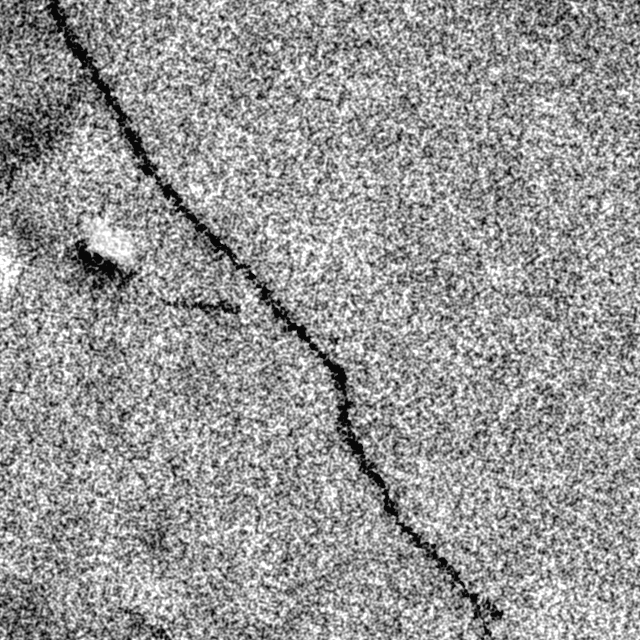
Write a Shadertoy shader that draws this texture.

```glsl
// Rough grey stone split by one long diagonal crack, with a pitted upper left side.
// Soft elliptical patches set the broad light, layered gradient noise gives the grain,
// and fissures are thin cores inside speckled margins, along noise-warped segments.

const float BASE_TONE = 0.612;
const float GRAIN_SCALE = 106.0;
const float GRAIN_MID = 0.27;
const float GRAIN_COARSE = 0.54;
const float GRAIN_FINE = 0.57;
const float MOTTLE = 0.15;
const float CORE_DEPTH = 0.44;
const float CORE_WIDTH = 0.0052;
const float MARGIN_DEPTH = 0.27;
const float MARGIN_WIDTH = 0.0125;
const float CRACK_FRAY = 0.0045;
const float DARKEST = 0.03;

const int CRACK_POINTS = 21;
const vec2 CRACK[CRACK_POINTS] = vec2[](
    vec2(.081, 1.01), vec2(.098, .954), vec2(.130, .911), vec2(.169, .854),
    vec2(.208, .785), vec2(.221, .750), vec2(.267, .694), vec2(.313, .642),
    vec2(.384, .581), vec2(.443, .505), vec2(.501, .447), vec2(.527, .418),
    vec2(.540, .382), vec2(.536, .342), vec2(.560, .290), vec2(.599, .238),
    vec2(.618, .186), vec2(.664, .147), vec2(.710, .102), vec2(.748, .045),
    vec2(.765, -.01));

vec2 gradientAt(ivec2 cell) {
    uint h = uint(cell.x) * 1597334677u ^ uint(cell.y) * 3812015801u;
    h = (h ^ (h >> 16)) * 2146121005u;
    h = (h ^ (h >> 15)) * 2221713035u;
    h ^= h >> 16;
    float angle = float(h & 65535u) / 65536.0 * 6.28319;
    return vec2(cos(angle), sin(angle));
}

float gradientNoise(vec2 p) {
    ivec2 i = ivec2(floor(p));
    vec2 f = fract(p);
    vec2 u = f * f * f * (f * (f * 6.0 - 15.0) + 10.0);
    float a = dot(gradientAt(i), f);
    float b = dot(gradientAt(i + ivec2(1, 0)), f - vec2(1, 0));
    float c = dot(gradientAt(i + ivec2(0, 1)), f - vec2(0, 1));
    float d = dot(gradientAt(i + ivec2(1, 1)), f - vec2(1, 1));
    return mix(mix(a, b, u.x), mix(c, d, u.x), u.y);
}

vec2 warp(vec2 p) {
    return vec2(gradientNoise(p), gradientNoise(p + 77.0));
}

mat2 rotation(float angle) {
    float c = cos(angle), s = sin(angle);
    return mat2(c, -s, s, c);
}

float segmentDistance(vec2 p, vec2 a, vec2 b) {
    vec2 pa = p - a, ba = b - a;
    return length(pa - ba * clamp(dot(pa, ba) / dot(ba, ba), 0.0, 1.0));
}

// Soft ellipse, its long axis turned by angle.
float patchAt(vec2 p, vec2 center, vec2 radii, float angle) {
    vec2 q = rotation(angle) * (p - center) / radii;
    return exp(-dot(q, q));
}

float stroke(float d, float width) {
    return 1.0 - smoothstep(0.0, width * 1.9, d);
}

// Broad light and shade over the slab.
float relief(vec2 p) {
    float v = 0.0;
    // dark hollow in the upper left
    v -= 0.25 * patchAt(p, vec2(.02, .97), vec2(.10, .07), 0.0);
    v -= 0.25 * patchAt(p, vec2(.055, .80), vec2(.085, .045), 0.8);
    v -= 0.16 * patchAt(p, vec2(.00, .76), vec2(.04, .06), 0.0);
    v += 0.15 * patchAt(p, vec2(.11, .745), vec2(.09, .025), 0.15);
    // pebble shadow and its neighbours
    v -= 0.36 * patchAt(p, vec2(.143, .575), vec2(.062, .034), -0.5);
    v -= 0.22 * patchAt(p, vec2(.050, .635), vec2(.040, .030), -0.6);
    v += 0.38 * patchAt(p, vec2(.005, .580), vec2(.022, .038), 0.0);
    // lower left
    v -= 0.18 * patchAt(p, vec2(.250, .145), vec2(.050, .025), -0.5);
    v += 0.15 * patchAt(p, vec2(.240, .090), vec2(.040, .050), 0.0);
    v -= 0.20 * patchAt(p, vec2(.040, .030), vec2(.075, .060), -0.6);
    // beside the crack and along the right
    v += 0.17 * patchAt(p, vec2(.497, .400), vec2(.030, .035), 0.0);
    v += 0.07 * patchAt(p, vec2(.450, .660), vec2(.220, .080), -0.8);
    v += 0.12 * patchAt(p, vec2(.880, .030), vec2(.120, .060), 0.2);
    v += 0.09 * patchAt(p, vec2(.690, .220), vec2(.080, .050), -0.7);
    v -= 0.11 * patchAt(p, vec2(.930, .980), vec2(.280, .090), -0.3);
    return v;
}

void mainImage(out vec4 fragColor, in vec2 fragCoord) {
    vec2 p = fragCoord / iResolution.xy;
    float mid = gradientNoise(rotation(1.1) * p * GRAIN_SCALE * 0.52 + 11.3);
    float coarse = gradientNoise(rotation(-0.35) * p * GRAIN_SCALE);
    float fine = gradientNoise(rotation(0.6) * p * GRAIN_SCALE * 1.85 + 31.7);
    float grain = GRAIN_MID * mid + GRAIN_COARSE * coarse + GRAIN_FINE * fine;
    float mottle = gradientNoise(p * 13.0 + 5.3) + 0.9 * gradientNoise(p * 34.0 + 19.1);
    float tone = BASE_TONE + relief(p) + MOTTLE * mottle;

    // Ragged coordinates for the fissures
    vec2 ragged = p + 0.009 * warp(p * 42.0) + 0.005 * warp(p * 95.0 + 8.0);
    float fray = CRACK_FRAY * (mid + coarse + fine);

    // Shadowed edge, then the pale pebble above it
    float pebbleEdge = segmentDistance(ragged, vec2(.122, .610), vec2(.198, .568)) + fray;
    tone -= 0.42 * stroke(pebbleEdge, 0.010);
    vec2 q = rotation(-0.72) * (ragged - vec2(.172, .622)) / vec2(.050, .026);
    float pebble = 1.0 - smoothstep(0.6, 1.2, length(q));
    tone = mix(tone, 0.89, pebble);
    grain *= 1.0 - 0.45 * pebble;

    // Minor fissures
    float rim = min(segmentDistance(ragged, vec2(.128, .880), vec2(.085, .790)),
                    segmentDistance(ragged, vec2(.085, .790), vec2(.000, .718)));
    tone -= 0.20 * stroke(rim + fray, 0.012);
    float sideCrack = segmentDistance(ragged, vec2(.255, .528), vec2(.370, .518)) + fray * 0.4;
    tone -= 0.46 * stroke(sideCrack, 0.0042);
    float lowCrack = segmentDistance(ragged, vec2(.195, .045), vec2(.265, .005)) + fray;
    tone -= 0.26 * stroke(lowCrack, 0.007);

    // Main crack with two short spurs, fading toward its ends
    float d = 1.0;
    for (int i = 0; i < CRACK_POINTS - 1; i++)
        d = min(d, segmentDistance(ragged, CRACK[i], CRACK[i + 1]));
    d = min(d, segmentDistance(ragged, vec2(.735, .070), vec2(.782, .038)));
    float spur = segmentDistance(ragged, vec2(.520, .468), vec2(.530, .420));
    float width = CORE_WIDTH * (1.0 + 0.8 * gradientNoise(p * 17.0 + 3.0));
    width += 0.003 * patchAt(p, vec2(.535, .390), vec2(.05, .07), 0.0);
    float fade = mix(0.72, 1.0, smoothstep(0.06, 0.24, p.y) * smoothstep(1.02, 0.90, p.y));
    fade *= 1.0 + 0.7 * gradientNoise(p * 25.0 + 41.0);
    float margin = exp(-d * d / (MARGIN_WIDTH * MARGIN_WIDTH));
    tone -= fade * (CORE_DEPTH * stroke(d + fray, width) + MARGIN_DEPTH * margin);
    tone -= 0.25 * stroke(spur + fray, 0.006);

    fragColor = vec4(vec3(clamp(tone + grain, DARKEST, 1.0)), 1.0);
}
```
